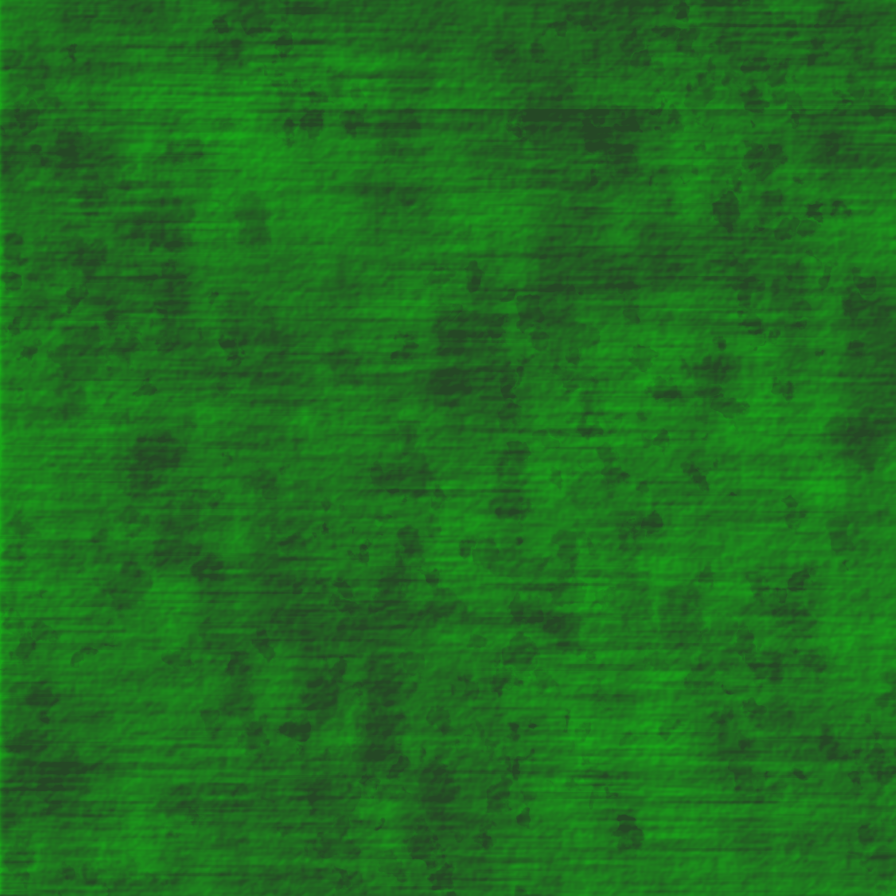
A Shadertoy shader for this texture:

```glsl
#define DARK_GREEN vec3(0.145, 0.27, 0.145)
#define LIGHT_GREEN vec3(0.105, 0.60, 0.105)
#define BASE_LEVEL 0.525
#define CLOUD_AMOUNT 0.72
#define PATCH_AMOUNT 0.62
#define STREAK_AMOUNT 0.34
#define THREAD_COUNT 210.0
#define THREAD_AMOUNT 0.34
#define GRAIN_AMOUNT 0.25
#define BLOTCH_AMOUNT 0.36
#define SEAM_HEIGHT 0.877

float hash(vec2 p) {
    vec3 q = fract(p.xyx * 0.1031);
    q += dot(q, q.yzx + 33.33);
    return fract((q.x + q.y) * q.z);
}

float noise(vec2 p) {
    vec2 cell = floor(p), f = fract(p);
    f = f * f * (3.0 - 2.0 * f);
    float low = mix(hash(cell), hash(cell + vec2(1, 0)), f.x);
    float high = mix(hash(cell + vec2(0, 1)), hash(cell + vec2(1, 1)), f.x);
    return mix(low, high, f.y);
}

float fbm(vec2 p) {
    float sum = 0.0, weight = 0.533;
    for (int i = 0; i < 4; i++) {
        sum += weight * noise(p);
        p = p * 2.03 + 17.3;
        weight *= 0.5;
    }
    return sum;
}

// Ragged dark spots, gathered in loose clusters
float blotches(vec2 uv, float cells, float seed) {
    vec2 ragged = vec2(fbm(uv * 60.0 + seed), fbm(uv * 60.0 + seed + 40.0)) - 0.5;
    vec2 p = uv * cells + ragged * cells * 0.035;
    vec2 home = floor(p);
    float cover = 0.0;
    for (int y = -1; y <= 1; y++)
    for (int x = -1; x <= 1; x++) {
        vec2 cell = home + vec2(x, y);
        vec2 key = cell + seed;
        vec2 center = cell + vec2(hash(key + 11.0), hash(key + 29.0));
        float cluster = noise(cell / cells * 8.0 + seed);
        float present = step(hash(key + 53.0), cluster * 1.7 - 0.55);
        float radius = mix(0.12, 0.55, hash(key + 71.0));
        vec2 stretch = vec2(1.0, mix(0.6, 1.3, hash(key + 97.0)));
        float spot = 1.0 - smoothstep(-0.16, 0.06, length((p - center) * stretch) - radius);
        cover = max(cover, spot * present * mix(0.5, 1.0, hash(key + 113.0)));
    }
    return cover;
}

// Horizontal weave: fine threads and short dark gaps, worn away in places
float threads(vec2 uv) {
    float soft = noise(uv * vec2(12.0, THREAD_COUNT)) - 0.5;
    float fine = noise(uv * vec2(20.0, THREAD_COUNT * 1.6) + 91.0) - 0.5;
    float gaps = smoothstep(0.62, 0.9, noise(uv * vec2(9.0, THREAD_COUNT) + 61.0));
    float wear = mix(0.6, 1.3, noise(uv * vec2(6.0, 9.0) + 71.0));
    return (soft + 0.6 * fine - 0.4 * gaps + 0.06) * wear;
}

// Small bumps lit from the upper left
float grain(vec2 uv) {
    vec2 coarse = uv * vec2(120.0, 150.0);
    vec2 fine = uv * vec2(230.0, 250.0) + 19.0;
    vec2 light = vec2(-0.5, 0.5);
    return noise(coarse) - noise(coarse + light) + 0.7 * (noise(fine) - noise(fine + light));
}

// Horizontal fold: light above, thin dark line, shadow below
float seam(vec2 uv) {
    float d = uv.y - SEAM_HEIGHT;
    float wear = noise(vec2(uv.x * 7.0, 3.0));
    float crease = exp(-pow(d / 0.0018, 2.0));
    float above = smoothstep(0.0, 0.003, d) * exp(-max(d, 0.0) / 0.012);
    float below = smoothstep(0.0, 0.003, -d) * exp(min(d, 0.0) / 0.022);
    return 0.38 * wear * above - 0.28 * wear * below - 0.26 * crease * (0.2 + wear);
}

void mainImage(out vec4 fragColor, in vec2 fragCoord) {
    vec2 uv = fragCoord / iResolution.xy;

    // Broad mottling, upright patches and sideways streaks
    float level = BASE_LEVEL;
    level += CLOUD_AMOUNT * (fbm(uv * vec2(6.0, 7.0) + 4.0) - 0.5);
    level += PATCH_AMOUNT * (fbm(uv * vec2(26.0, 12.0) + 23.0) - 0.5);
    level += STREAK_AMOUNT * (fbm(uv * vec2(7.0, 50.0) + 37.0) - 0.5);

    // Stains
    float stain = max(blotches(uv, 34.0, 5.0), blotches(uv, 18.0, 83.0) * 0.85);
    level -= BLOTCH_AMOUNT * stain * smoothstep(0.05, 0.5, level);

    // Cloth surface, fold and bright left border
    level += THREAD_AMOUNT * threads(uv) + GRAIN_AMOUNT * grain(uv);
    level += seam(uv) + 0.5 * exp(-uv.x / 0.003);

    vec3 color = mix(DARK_GREEN, LIGHT_GREEN, clamp(level, 0.04, 1.15));
    fragColor = vec4(color, 1.0);
}
```
